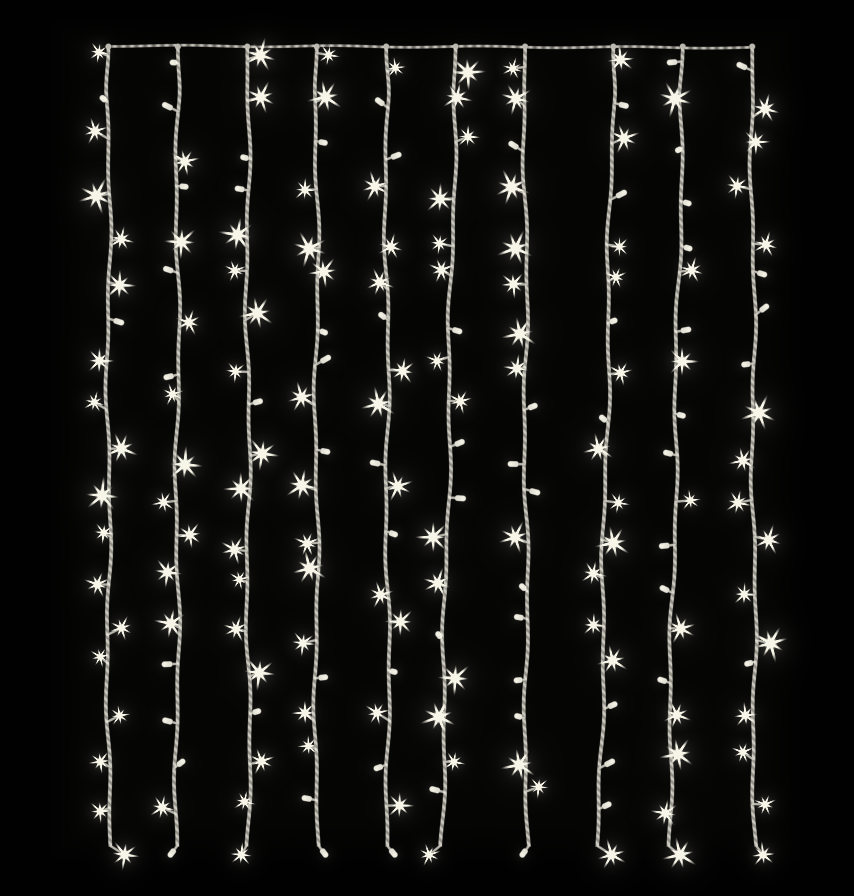
Give the GLSL for this pattern, as a WebGL 1 fragment shader.

```glsl
precision highp float;
// Curtain of ten hanging light strings on a dark ground, nineteen bulbs each.
// Wobbling twisted cords hang from a thin wire; hashed rows place bulbs that
// are either flared eight-ray stars or dim capsules on short angled stubs.

uniform vec2 u_resolution;

const float TOP = 0.948;
const float FIRST_BULB = 0.929;
const float BULB_STEP = 0.0485;

float hash(vec2 p) {
  return fract(sin(dot(p, vec2(127.1, 311.7))) * 4375.85);
}

float segmentDistance(vec2 p, vec2 a, vec2 b) {
  vec2 ab = b - a;
  return length(p - a - ab * clamp(dot(p - a, ab) / dot(ab, ab), 0.0, 1.0));
}

// Antialiased coverage of a shape at signed distance d.
float cover(float d) {
  float px = 0.8 / u_resolution.y;
  return 1.0 - smoothstep(-px, px, d);
}

// Horizontal position of a cord at height y; the gap after the seventh is wider.
float cordX(float id, float y) {
  float right = step(6.5, id);
  float x = 0.121 + 0.0775 * id + 0.021 * right;
  float inward = right * step(id, 8.5) + step(abs(id - 5.0), 0.5);
  float lean = mix(0.008 * (hash(vec2(id, 9.0)) - 0.4), -0.018, inward);
  float sway = 0.0022 * sin(y * 19.0 + id * 2.3) + 0.0012 * sin(y * 53.0 + id * 4.1);
  return x + lean * (TOP - y) + sway * smoothstep(0.0, 0.06, TOP - y);
}

// Glowing core with eight uneven rays and a soft halo.
float star(vec2 q, float size, float seed) {
  float d = length(q);
  float a = atan(q.y, q.x + 1e-5);
  float ray = pow(abs(cos(a * 4.0 + seed)), 5.0);
  ray *= 0.75 + 0.25 * cos(a * 3.0 + seed * 5.0);
  float reach = size * (0.42 + 0.75 * ray);
  float flare = 1.0 - smoothstep(reach * 0.5, reach * 1.15, d);
  return flare + 0.32 * exp(-d / (size * 0.55));
}

// One bulb with its stub, hung from the given cord.
float bulb(vec2 p, float id, float row) {
  vec2 key = vec2(id + 1.0, row + 3.0);
  float last = step(17.5, row);
  float jitter = (hash(key) - 0.5) * 0.55 * (1.0 - last);
  float y = FIRST_BULB - (row + jitter) * BULB_STEP;
  float side = hash(key + 17.3) < 0.5 ? -1.0 : 1.0;
  float reach = mix(0.003, 0.016, sqrt(hash(key + 31.7)));
  float rise = mix((hash(key + 47.1) - 0.35) * 0.014, -0.010, last);

  vec2 root = vec2(cordX(id, y), y);
  vec2 tip = root + vec2(side * reach, rise);
  float stub = 0.72 * cover(segmentDistance(p, root, tip) - 0.0014);
  float kind = hash(key + 63.9);
  if (kind < 0.36) {
    float shell = segmentDistance(p, mix(root, tip, 0.6), tip) - 0.0032;
    return max(stub, 0.88 * cover(shell)) + 0.12 * exp(-length(p - tip) / 0.005);
  }
  float size = mix(0.010, 0.0175, (kind - 0.36) / 0.64);
  return max(stub, star(p - tip, size, kind * 40.0));
}

void main() {
  vec2 p = gl_FragCoord.xy / u_resolution.y;
  float light = 0.0;

  // Supporting wire, finely twisted and slightly sagging
  float wireY = TOP + 0.001 - 0.003 * (p.x - 0.12) + 0.0008 * sin(p.x * 38.0);
  float wire = cover(abs(p.y - wireY) - 0.0015) * cover(abs(p.x - 0.480) - 0.362);
  light = wire * (0.62 + 0.18 * sin(p.x * 650.0));

  float nearRow = floor((FIRST_BULB - p.y) / BULB_STEP + 0.5);
  for (int i = 0; i < 10; i++) {
    float id = float(i);
    float dx = p.x - cordX(id, p.y);
    if (abs(dx) > 0.06) continue;

    // Twisted cord, with a small knot where it meets the wire
    float ends = cover(p.y - TOP) * cover(0.055 - p.y);
    float twist = 0.70 + 0.13 * sin(p.y * 780.0 + dx * 700.0);
    light = max(light, twist * ends * cover(abs(dx) - 0.0021));
    float knot = length(p - vec2(cordX(id, TOP), TOP)) - 0.0034;
    light = max(light, 0.75 * cover(knot));

    // Bulbs in the closest rows
    for (int j = -1; j <= 1; j++) {
      float row = nearRow + float(j);
      if (row < -0.5 || row > 18.5) continue;
      float b = bulb(p, id, row);
      light = max(light, b) + 0.15 * min(light, b);
    }
  }

  // Near-black ground, a touch lighter behind the curtain
  vec2 edge = abs(p - vec2(0.475, 0.51)) - vec2(0.39, 0.44);
  float panel = 1.0 - smoothstep(-0.02, 0.04, max(edge.x, edge.y));
  vec3 ground = mix(vec3(0.004), vec3(0.020, 0.020, 0.016), panel);
  vec3 warmWhite = vec3(0.97, 0.96, 0.91);
  gl_FragColor = vec4(mix(ground, warmWhite, clamp(light, 0.0, 1.0)), 1.0);
}
```
